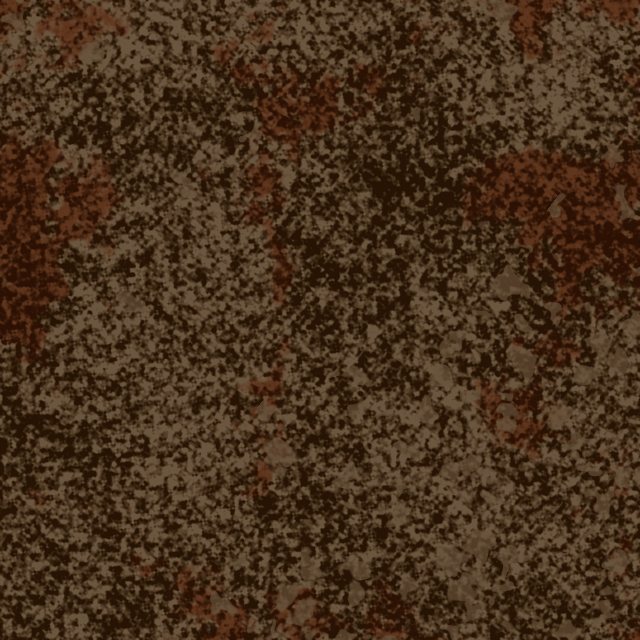
This texture is drawn by a Shadertoy shader. Its source:

```glsl
// Weathered, rust-stained mineral surface: fine speckled grain in earth tones,
// broken rust patches and seams, and pale flakes gathering at the lower right.
// Layered value noise is spread evenly over a tone ramp, then stained and flaked.

const vec3 PITCH = vec3(0.15, 0.075, 0.012);
const vec3 UMBER = vec3(0.21, 0.14, 0.06);
const vec3 EARTH = vec3(0.28, 0.20, 0.12);
const vec3 TAN   = vec3(0.35, 0.26, 0.17);
const vec3 PALE  = vec3(0.42, 0.34, 0.25);
const vec3 RUST_DARK  = vec3(0.17, 0.06, 0.01);
const vec3 RUST_LIGHT = vec3(0.37, 0.19, 0.09);

const float GRAIN_SCALE = 135.0;   // grains across the canvas
const float FLAKE_SCALE = 30.0;    // flakes across the canvas
const float PATCH_SCALE = 6.0;     // stains across the canvas
const float GRAIN_CONTRAST = 7.5;
const float PATCH_CONTRAST = 2.6;
const float RUST_AMOUNT = 0.85;

float hash(vec2 p) {
    return fract(sin(dot(p, vec2(127.1, 311.7))) * 43758.5453);
}

float valueNoise(vec2 p) {
    vec2 cell = floor(p);
    vec2 f = fract(p);
    f = f * f * (3.0 - 2.0 * f);
    float low = mix(hash(cell), hash(cell + vec2(1.0, 0.0)), f.x);
    float high = mix(hash(cell + vec2(0.0, 1.0)), hash(cell + vec2(1.0)), f.x);
    return mix(low, high, f.y);
}

// Rotated octaves, normalised to 0..1
float fbm(vec2 p, int octaves, float gain) {
    mat2 turn = mat2(0.8, 0.6, -0.6, 0.8);
    float sum = 0.0, weight = 1.0, total = 0.0;
    for (int i = 0; i < octaves; i++) {
        sum += weight * valueNoise(p);
        total += weight;
        weight *= gain;
        p = turn * p * 1.93 + 17.3;
    }
    return sum / total;
}

float blob(vec2 p, vec2 centre, vec2 radius) {
    vec2 d = (p - centre) / radius;
    return exp(-dot(d, d));
}

// Earth tones by their share of the area
vec3 earthRamp(float t) {
    vec3 c = mix(PITCH, UMBER, smoothstep(0.05, 0.22, t));
    c = mix(c, EARTH, smoothstep(0.24, 0.47, t));
    c = mix(c, TAN, smoothstep(0.48, 0.74, t));
    return mix(c, PALE, smoothstep(0.76, 0.96, t));
}

// Where rust gathers: loose patches, a left streak, a seam and a blotch
float rustField(vec2 p, vec2 warped) {
    float field = fbm(warped * PATCH_SCALE + 41.0, 4, 0.6) - 0.57;
    float streaks = valueNoise(vec2(warped.x * 19.0, warped.y * 4.0) + 8.0);
    field += 0.30 * streaks * blob(warped, vec2(0.08, 0.68), vec2(0.11, 0.24));
    field += 0.20 * blob(warped, vec2(0.41, 0.48), vec2(0.025, 0.28));
    field += 0.34 * blob(warped, vec2(0.79, 0.73), vec2(0.12, 0.08));
    field += 0.12 * blob(warped, vec2(0.80, 0.90), vec2(0.06, 0.10));
    field -= 0.16 * blob(p, vec2(0.28, 0.60), vec2(0.12, 0.17));
    field -= 0.14 * blob(p, vec2(0.58, 0.45), vec2(0.13, 0.17));
    field -= 0.18 * blob(p, vec2(0.93, 0.90), vec2(0.12, 0.12));
    return field;
}

// Ragged pale chips, sized at random within jittered cells
float flakes(vec2 p, float density) {
    vec2 q = p * FLAKE_SCALE;
    q += 0.9 * (vec2(valueNoise(q * 2.3), valueNoise(q * 2.3 + 31.0)) - 0.5);
    vec2 cell = floor(q);
    float cover = 0.0;
    for (int y = -1; y <= 1; y++)
    for (int x = -1; x <= 1; x++) {
        vec2 id = cell + vec2(x, y);
        vec2 centre = id + vec2(hash(id + 3.1), hash(id + 7.7));
        float present = step(hash(id + 13.9), density);
        float radius = mix(0.18, 0.70, pow(hash(id + 21.3), 2.0));
        float edge = smoothstep(radius + 0.08, radius - 0.08, length(q - centre));
        cover = max(cover, present * edge);
    }
    return cover;
}

void mainImage(out vec4 fragColor, in vec2 fragCoord) {
    vec2 p = fragCoord / iResolution.xy;
    vec2 warp = vec2(fbm(p * 9.0, 3, 0.6), fbm(p * 9.0 + 53.0, 3, 0.6)) - 0.5;
    vec2 warped = p + 0.10 * warp;

    // Grain and broad patches, spread evenly by a logistic curve
    float grain = fbm(p * GRAIN_SCALE, 2, 0.65) - 0.5;
    float clumps = fbm(p * 48.0 + 5.0, 2, 0.7) - 0.5;
    float patches = fbm(warped * PATCH_SCALE, 3, 0.6) - 0.5;
    float topLight = 0.55 * smoothstep(0.65, 1.0, p.y) - 0.12;
    float level = GRAIN_CONTRAST * grain + 2.2 * clumps + PATCH_CONTRAST * patches + topLight;
    float tone = 1.0 / (1.0 + exp(-1.7 * level));
    vec3 color = earthRamp(tone);

    // Rust stain, broken up by the grain
    float field = rustField(p, warped) + 0.28 * clumps - 0.12 * grain;
    float rust = RUST_AMOUNT * smoothstep(-0.03, 0.11, field);
    color = mix(color, mix(RUST_DARK, RUST_LIGHT, tone), rust);

    // Pale flakes with a little grain on their faces
    float corner = smoothstep(0.75, 1.45, p.x + 0.75 * (1.0 - p.y));
    float chip = flakes(p, 0.03 + 0.36 * corner);
    color = mix(color, mix(TAN, PALE, 0.25 + 0.6 * tone), 0.8 * chip);

    fragColor = vec4(color, 1.0);
}
```
